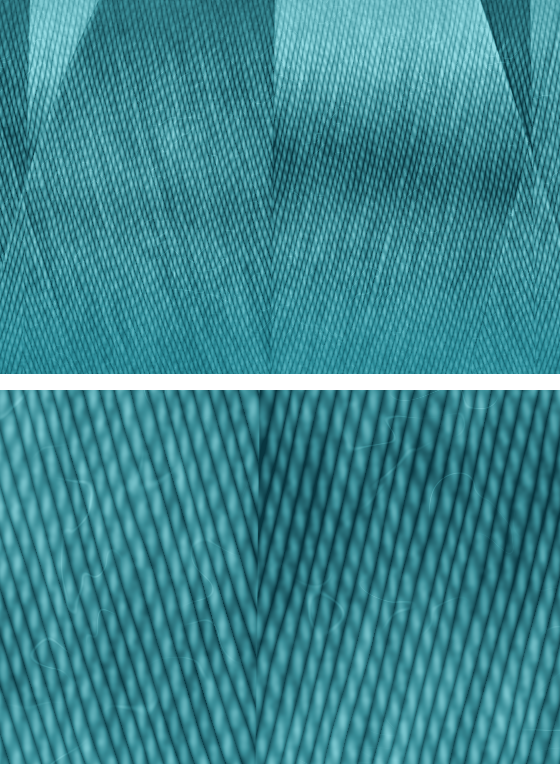
Top, the full canvas; bottom, a detail of the centre.
Reproduce this texture procedurally as a Shadertoy shader.

```glsl
// Teal thread wound on a spool: leaning twisted strands, crossing windings and a soft sheen.

float hash(vec2 p) {
    vec3 q = fract(p.xyx * vec3(0.1031, 0.1030, 0.0973));
    q += dot(q, q.yzx + 33.33);
    return fract((q.x + q.y) * q.z);
}

float noise(vec2 p) {
    vec2 i = floor(p), f = fract(p);
    f *= f * (3.0 - 2.0 * f);
    return mix(mix(hash(i), hash(i + vec2(1, 0)), f.x),
               mix(hash(i + vec2(0, 1)), hash(i + vec2(1, 1)), f.x), f.y);
}

// Soft step: 1 where x lies right of the edge
float rightOf(float edge, float x) {
    float w = 1.0 / iResolution.y;
    return smoothstep(-w, w, x - edge);
}

// Brightness offset of parallel twisted strands; the sign of lean sets the diagonal
float strands(vec2 p, float lean) {
    float u = p.x - lean * (p.y - 0.22 * p.y * p.y);
    u = u * 72.0 + 0.35 * (noise(vec2(u * 40.0, p.y * 14.0)) - 0.5);
    float id = floor(u), f = u - id;
    float seed = hash(vec2(id + 300.0, 7.0 + lean));
    float body = 1.0 - pow(abs(2.0 * f - 1.0), 2.2);
    float twist = sin(6.2832 * (p.y * 38.0 + 0.9 * f * sign(lean) + seed
                  + 0.8 * noise(vec2(id, p.y * 9.0))));
    float wear = noise(vec2(id * 3.7, p.y * 25.0)) - 0.5;
    return 0.46 * (body - 0.68) + 0.13 * twist * body + 0.16 * wear + 0.10 * (seed - 0.5);
}

// Shadow on one side of a raised winding, with a lit strand along its edge
float ridge(float d, float depth) {
    float shade = smoothstep(-0.003, 0.003, d) * exp(-max(d, 0.0) * 75.0);
    return 0.16 * exp(-pow((d + 0.006) / 0.005, 2.0)) - depth * shade;
}

vec3 tealRamp(float t) {
    vec3 c = mix(vec3(0.03, 0.21, 0.25), vec3(0.23, 0.56, 0.60), clamp(t * 2.0, 0.0, 1.0));
    return mix(c, vec3(0.58, 0.86, 0.89), clamp(t * 2.0 - 1.0, 0.0, 1.0));
}

void mainImage(out vec4 fragColor, in vec2 fragCoord) {
    vec2 p = fragCoord / iResolution.xy * vec2(1.5, 1.0);
    float x = p.x, y = p.y;

    // Edges of the crossing windings at both sides
    float e = y - 0.49;
    float leftRise = 0.06 + 0.31 * e + 0.18 * e * e;
    float leftFall = 0.06 - 0.31 * (y - 0.48);
    float rightFall = 1.416 - 0.34 * (y - 0.62);
    float rightRise = 1.416 + 0.26 * (y - 0.61);
    float middle = 0.73 + 0.012 * (y - 0.5);

    // Masks of the panels
    float rightHalf = rightOf(middle, x);
    float leftStrip = 1.0 - rightOf(max(leftRise, leftFall), x);
    float rightStrip = rightOf(min(rightFall, rightRise), x);
    float pastLeftSeam = rightOf(0.07 + 0.02 * e, x);
    float pastRightSeam = rightOf(1.435 - 0.015 * y, x);
    float underRise = 1.0 - rightOf(leftRise, x);

    // Rising share: 0 for strands falling to the right, 1 for strands rising
    float leftRising = mix(1.0 - underRise, underRise, pastLeftSeam);
    float rising = mix(rightHalf, leftRising, leftStrip);
    rising = mix(rising, pastRightSeam, rightStrip);

    // Broad light on each panel
    float upper = smoothstep(0.35, 0.6, y);
    float leftTone = 0.46 - 0.12 * smoothstep(0.55, 1.0, y)
        + 0.07 * exp(-dot(p - vec2(0.36, 0.55), p - vec2(0.36, 0.55)) * 14.0)
        - 0.08 * exp(-pow((y - 0.43) / 0.07, 2.0));
    float rightTone = 0.49 + 0.30 * smoothstep(0.62, 0.93, y)
        - 0.19 * exp(-pow((y - 0.55 + 0.06 * (x - 1.0)) / 0.12, 2.0));
    float tone = mix(leftTone, rightTone, rightHalf);
    float wedge = mix(0.34, 0.42 + 0.40 * smoothstep(0.5, 0.95, y), pastLeftSeam);
    tone = mix(tone, mix(0.46, wedge, upper), leftStrip);
    float fold = mix(0.32, 0.42 + 0.28 * smoothstep(0.6, 0.95, y), pastRightSeam);
    tone = mix(tone, mix(0.47, fold, upper), rightStrip);

    // Strands, softened out of focus at top and bottom
    float focus = 1.0 - 0.5 * smoothstep(0.78, 1.0, y) - 0.45 * smoothstep(0.3, 0.0, y);
    tone += focus * mix(strands(p, -0.38), strands(p, 0.31), rising);

    // Raised edges and the central seam
    float fade = smoothstep(-0.15, 0.5, y);
    tone += ridge(leftRise - x, 0.12) * step(0.3, y);
    tone += ridge(x - leftFall, 0.14) * fade * step(y, 0.66);
    tone += ridge(x - rightFall, 0.22) * step(0.3, y);
    tone += ridge(rightRise - x, 0.12) * fade;
    tone -= 0.10 * exp(-abs(x - middle) * 90.0);

    // Stray fibres, mottling and fine grain
    float hair = abs(noise(p * 34.0 + 3.0 * noise(p * 13.0)) - 0.5);
    tone += 0.13 * focus * smoothstep(0.035, 0.0, hair) * smoothstep(0.4, 0.75, noise(p * 19.0 + 40.0));
    tone += 0.07 * (noise(p * 8.0) - 0.5) + 0.10 * (noise(p * 190.0) - 0.5);

    vec3 color = tealRamp(tone);
    color += vec3(-0.05, 0.0, 0.01) * smoothstep(0.45, 0.0, y);
    fragColor = vec4(clamp(color, 0.0, 1.0), 1.0);
}
```
